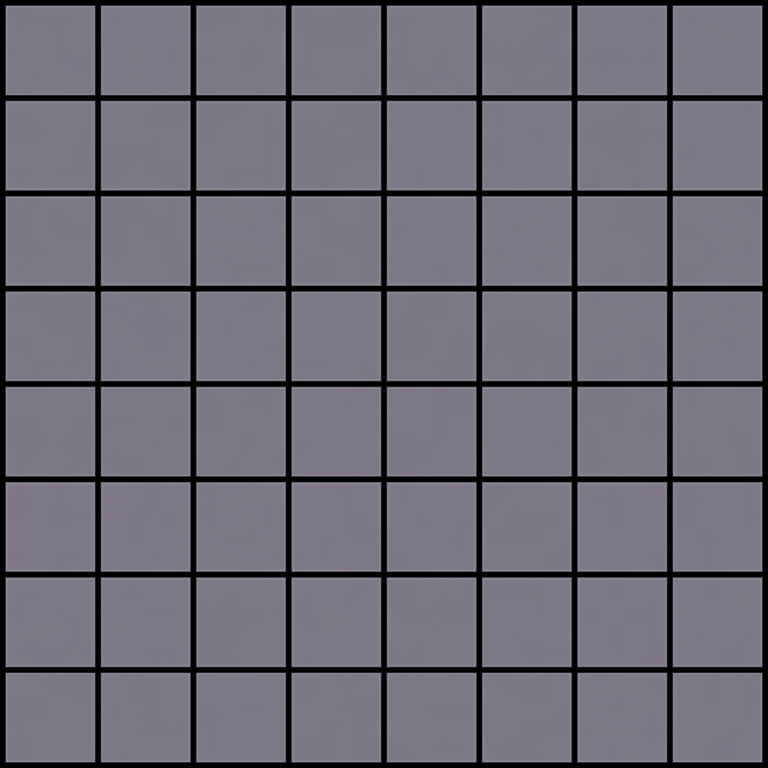
A WebGL 1 fragment shader for this pattern:

```glsl
precision highp float;

uniform vec2 u_resolution;

#define TILES 8.0
#define PITCH 0.1241
#define GROUT_WIDTH 0.0076
#define EDGE_SOFTNESS 0.0014
#define RIM_WIDTH 0.0022
#define RIM_GAIN 0.075
#define HATCH_COUNT 105.0
#define HATCH_GAIN 0.006
#define MOTTLE_GAIN 0.010
#define TILE_TINT_GAIN 0.008
#define TILE_COLOR vec3(0.496, 0.470, 0.522)
#define GROUT_COLOR vec3(0.0)

float hash(vec2 p) {
    vec3 q = fract(vec3(p.xyx) * 0.1031);
    q += dot(q, q.yzx + 33.33);
    return fract((q.x + q.y) * q.z);
}

float valueNoise(vec2 p) {
    vec2 cell = floor(p);
    vec2 f = fract(p);
    f = f * f * (3.0 - 2.0 * f);
    float low = mix(hash(cell), hash(cell + vec2(1.0, 0.0)), f.x);
    float high = mix(hash(cell + vec2(0.0, 1.0)), hash(cell + 1.0), f.x);
    return mix(low, high, f.y);
}

// Distance to the nearest grout centre line; the outer margin counts as grout
float groutDistance(vec2 centered) {
    vec2 d = abs(fract(centered / PITCH + 0.5) - 0.5) * PITCH;
    vec2 inside = 0.5 * TILES * PITCH - abs(centered);
    return min(min(d.x, d.y), min(inside.x, inside.y));
}

// Faint rising diagonal weave, patchy across the surface
float diagonalHatch(vec2 uv) {
    float wave = sin(6.28318 * HATCH_COUNT * (uv.x - uv.y));
    return wave * smoothstep(0.2, 0.8, valueNoise(uv * 26.0));
}

vec3 tileSurface(vec2 uv, vec2 tile) {
    float tint = hash(tile + 17.0) - 0.5;
    float mottle = valueNoise(uv * 40.0 + 5.0) - 0.5;
    vec3 color = TILE_COLOR + TILE_TINT_GAIN * tint * vec3(1.0, -0.4, 0.5);
    return color + MOTTLE_GAIN * mottle + HATCH_GAIN * diagonalHatch(uv);
}

void main() {
    vec2 uv = gl_FragCoord.xy / u_resolution;
    vec2 centered = uv - 0.5;
    float pixel = 1.0 / min(u_resolution.x, u_resolution.y);

    float d = groutDistance(centered) - 0.5 * GROUT_WIDTH;
    vec3 color = tileSurface(uv, floor(centered / PITCH));

    // Pale, cool rim just inside each tile
    float rim = 1.0 - smoothstep(0.3 * RIM_WIDTH, 1.8 * RIM_WIDTH, d);
    color += RIM_GAIN * rim * vec3(0.9, 1.0, 1.0);

    float soft = max(EDGE_SOFTNESS, 0.7 * pixel);
    color = mix(GROUT_COLOR, color, smoothstep(-soft, soft, d));
    gl_FragColor = vec4(color, 1.0);
}
```
